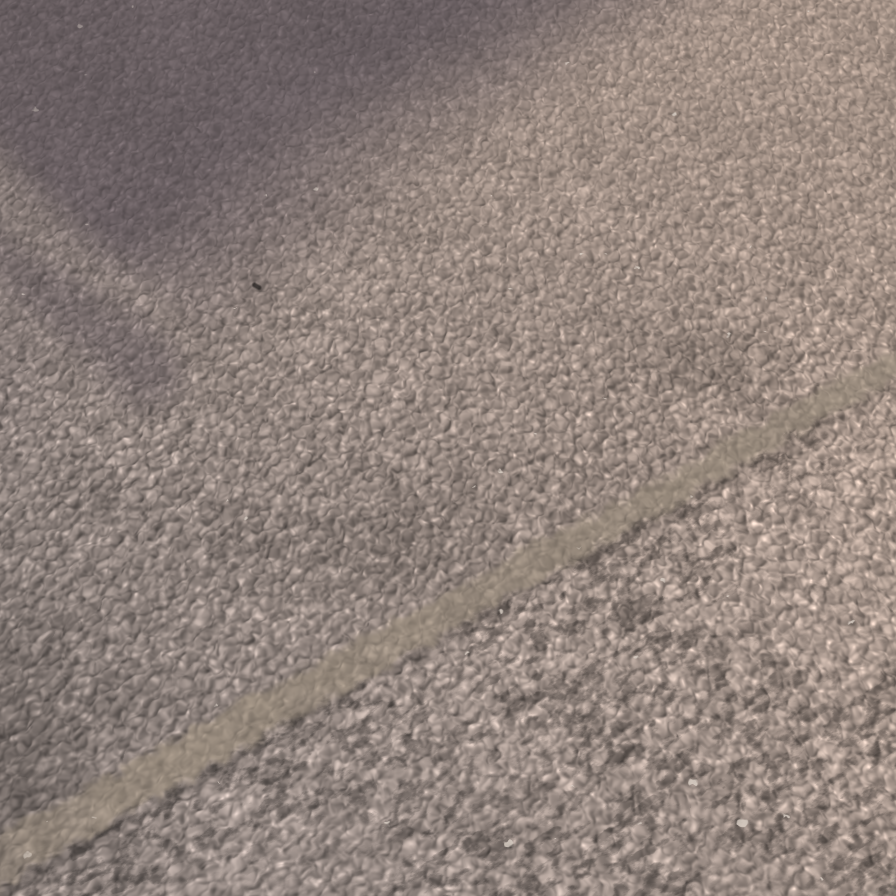
A Shadertoy shader for this texture:

```glsl
const vec3 LIT_COOL = vec3(0.555, 0.511, 0.492);
const vec3 LIT_WARM = vec3(0.652, 0.580, 0.535);
const vec3 SHADE = vec3(0.412, 0.372, 0.383);
const vec3 SEAM = vec3(0.592, 0.540, 0.482);
const vec3 CHIP = vec3(0.86, 0.82, 0.78);
const vec2 LIGHT_DIR = vec2(-0.75, 0.66);
const float GRAIN_NEAR = 106.0;   // stones per canvas at the bottom
const float GRAIN_GROWTH = 75.0;  // extra stones per canvas at the top
const float RELIEF = 0.36;
const float SEAM_BASE = 0.040;
const float SEAM_SLOPE = 0.553;
const float CHIP_CELLS = 26.0;
const float CHIP_CHANCE = 0.09;

float hash(vec2 p) {
    vec3 q = fract(vec3(p.xyx) * 0.1031);
    q += dot(q, q.yzx + 33.33);
    return fract((q.x + q.y) * q.z);
}

float noise(vec2 p) {
    vec2 i = floor(p), f = fract(p);
    f = f * f * (3.0 - 2.0 * f);
    return mix(mix(hash(i), hash(i + vec2(1, 0)), f.x),
               mix(hash(i + vec2(0, 1)), hash(i + vec2(1, 1)), f.x), f.y);
}

float fbm(vec2 p) {
    float sum = 0.0, amp = 0.5;
    for (int i = 0; i < 4; i++) {
        sum += amp * noise(p);
        p = mat2(1.6, 1.2, -1.2, 1.6) * p + 17.3;
        amp *= 0.5;
    }
    return sum / 0.9375;
}

float segmentDistance(vec2 p, vec2 a, vec2 b) {
    vec2 d = b - a;
    return length(p - a - d * clamp(dot(p - a, d) / dot(d, d), 0.0, 1.0));
}

float spot(vec2 p, vec2 center, vec2 radius) {
    vec2 d = (p - center) / radius;
    return exp(-dot(d, d));
}

// Separate stones of uneven size, lit on one side, with a few bright glints.
float stones(vec2 p) {
    float light = 0.0, total = 0.0, glint = 0.0;
    vec2 cell = floor(p);
    for (int y = -1; y <= 1; y++)
    for (int x = -1; x <= 1; x++) {
        vec2 id = cell + vec2(x, y);
        vec2 d = p - id - vec2(hash(id + 3.0), hash(id + 57.0));
        float size = mix(2.8, 8.0, hash(id + 29.0));
        float weight = exp(-size * dot(d, d));
        float tone = hash(id + 83.0);
        light += weight * ((tone - 0.5) * 1.1 + 1.45 * dot(d, LIGHT_DIR));
        total += weight;
        vec2 g = d - 0.15 * LIGHT_DIR;
        glint += pow(tone, 9.0) * exp(-14.0 * dot(g, g));
    }
    return light / (total + 0.16) + 0.24 * (min(total, 1.3) - 0.78) + 0.6 * glint;
}

float shadowMask(vec2 uv) {
    float wobble = 0.05 * (fbm(uv * 6.0) - 0.5);
    float upper = smoothstep(-0.13, 0.14, uv.y - 0.54 - 0.68 * uv.x + wobble);
    float aboveStreak = smoothstep(-0.045, 0.04, uv.y - 0.828 + 0.95 * uv.x + wobble);
    float band = 1.0 - smoothstep(0.0, 0.065,
        segmentDistance(uv, vec2(-0.08, 0.778), vec2(0.16, 0.592)) + wobble);
    return max(upper * mix(0.25, 1.0, aboveStreak), 0.62 * band);
}

float paleChips(vec2 uv, float blur) {
    float cover = 0.0;
    vec2 cell = floor(uv * CHIP_CELLS);
    for (int y = -1; y <= 1; y++)
    for (int x = -1; x <= 1; x++) {
        vec2 id = cell + vec2(x, y);
        vec2 d = uv - (id + vec2(hash(id + 5.0), hash(id + 23.0))) / CHIP_CELLS;
        d += 0.004 * (vec2(noise(uv * 260.0), noise(uv * 260.0 + 50.0)) - 0.5);
        d.y *= 1.4;
        float largest = mix(0.006, 0.0025, smoothstep(0.2, 0.7, uv.y));
        float radius = mix(0.001, largest, pow(hash(id + 61.0), 3.0));
        float present = step(1.0 - CHIP_CHANCE, hash(id + 97.0));
        cover = max(cover, present * (1.0 - smoothstep(radius - blur, radius + blur, length(d))));
    }
    return cover;
}

void mainImage(out vec4 fragColor, in vec2 fragCoord) {
    vec2 uv = fragCoord / iResolution.xy;
    float blur = max(0.0014, 0.8 / iResolution.y);
    float shade = shadowMask(uv);

    // Broad sunlight and soft stains
    float warmth = smoothstep(0.1, 1.3, 0.75 * uv.x + 0.55 * uv.y);
    vec3 color = mix(LIT_COOL, LIT_WARM, warmth);
    color *= 1.0 + 0.08 * (fbm(uv * vec2(9.0, 13.0)) - 0.5);
    color *= 1.0 - 0.20 * spot(uv, vec2(-0.02, 0.16), vec2(0.12, 0.16))
                 - 0.07 * spot(uv, vec2(0.43, 0.41), vec2(0.14, 0.07))
                 - 0.10 * spot(uv, vec2(0.79, 0.59), vec2(0.08, 0.04));

    // Seam with crumbling sides, narrower toward the right
    float across = uv.y - SEAM_BASE - SEAM_SLOPE * uv.x - 0.004 * (noise(uv * 9.0) - 0.5);
    float halfWidth = mix(0.030, 0.015, uv.x);
    float ragged = 0.024 * (fbm(uv * 60.0) - 0.5);
    float seam = 1.0 - smoothstep(-0.008, 0.008, abs(across) + ragged - halfWidth);
    seam *= mix(0.65, 0.95, fbm(uv * 24.0 + 4.0)) * mix(0.75, 1.0, smoothstep(0.0, 0.15, uv.x));
    float lower = 1.0 - smoothstep(-0.02, 0.02, across);

    // Worn ground below the seam, its hollows drawn out along the slope
    vec2 along = mat2(0.88, -0.47, 0.47, 0.88) * uv;
    float pits = smoothstep(0.46, 0.72, fbm(along * vec2(62.0, 105.0) + 8.0));
    float wear = smoothstep(0.40, 0.65, fbm(uv * 7.0 + 31.0));
    wear += 0.7 * spot(uv, vec2(0.76, 0.32), vec2(0.10, 0.06))
          + 0.6 * spot(uv, vec2(0.90, 0.48), vec2(0.09, 0.05))
          + 0.5 * spot(uv, vec2(0.52, 0.17), vec2(0.16, 0.09))
          - 0.6 * spot(uv, vec2(0.90, 0.33), vec2(0.09, 0.10));
    wear = clamp(wear, 0.0, 1.0);
    color *= 1.0 + lower * (0.075 - 0.29 * pits * (0.3 + 0.7 * wear));
    float edgeShade = exp(-pow((across + halfWidth + 0.006) / 0.009, 2.0));
    color *= 1.0 - 0.30 * edgeShade * noise(uv * 42.0);

    // Surface colour and stone lighting
    color = mix(color, SEAM * (1.0 + 0.14 * (fbm(uv * 40.0) - 0.5)), seam);
    color = mix(color, SHADE * (1.0 + 0.10 * (fbm(uv * 10.0) - 0.5)), shade);
    vec2 ground = vec2((uv.x - 0.5) * (GRAIN_NEAR + GRAIN_GROWTH * uv.y),
                       uv.y * (GRAIN_NEAR + 0.5 * GRAIN_GROWTH * uv.y));
    ground += 0.7 * vec2(noise(ground * 0.9), noise(ground * 0.9 + 41.0));
    float grain = stones(ground) + 0.65 * (noise(ground * 2.1 + 9.0) - 0.5);
    float roughness = mix(1.0, 0.66, smoothstep(0.45, 0.95, uv.y));
    roughness *= (1.0 - 0.35 * shade) * (1.0 - 0.72 * seam);
    color *= 1.0 + RELIEF * roughness * (grain - 0.03);

    // Pale chips and one dark fleck
    float chips = paleChips(uv, blur) * (1.0 - 0.5 * shade) * (1.0 - 0.5 * seam);
    color = mix(color, CHIP, 0.8 * chips);
    float fleck = segmentDistance(uv, vec2(0.284, 0.682), vec2(0.289, 0.679));
    color *= 1.0 - 0.55 * (1.0 - smoothstep(0.001, 0.004, fleck));

    fragColor = vec4(clamp(color, 0.0, 1.0), 1.0);
}
```
